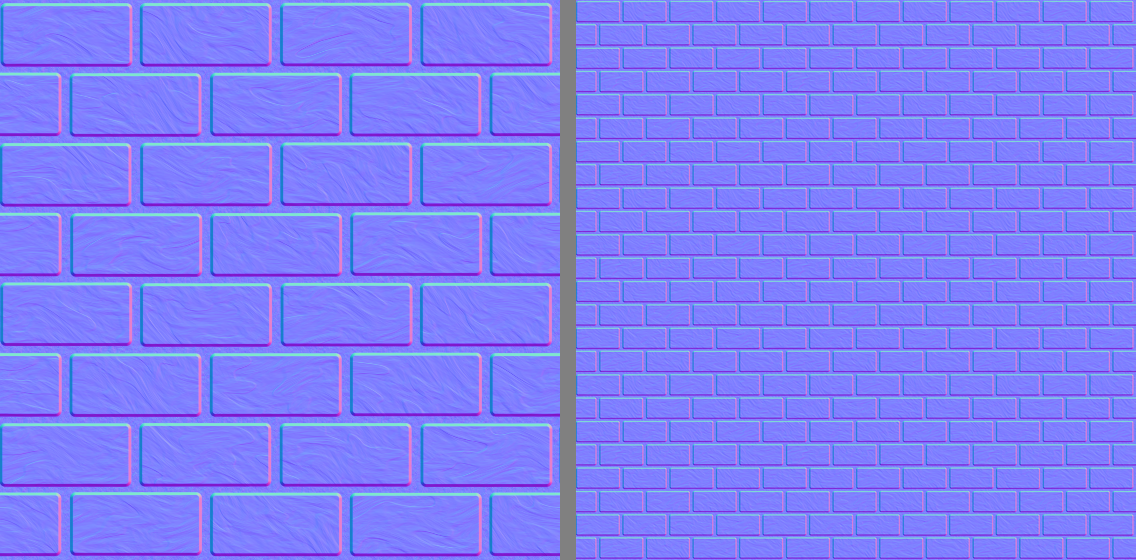
Left, the tile; right, the same tile 3 across and 3 down.
Write a WebGL 2 fragment shader that draws this texture map.

```glsl
#version 300 es
precision highp float;
// Tangent-space normal map of a running-bond brick wall, 4 bricks by 8 rows.
// Rounded-box distances give the bevels; cellular and value noise give a height
// whose slope roughens the stone. Brick ids and mortar noise wrap, so it tiles.

uniform vec2 u_resolution;
out vec4 fragColor;

const vec2 GRID = vec2(4.0, 8.0);
const vec2 FIRST_CENTER = vec2(0.471, 0.506);   // in cells
const vec2 HALF_SIZE = vec2(0.1178, 0.0567);    // in canvas units
const float CORNER_RADIUS = 0.0104;
const float BEVEL_WIDTH = 0.0052;
const float BEVEL_TILT = 0.81;
const float JITTER = 0.0012;
const float SLOPE_STEP = 0.0011;
const float BRICK_PERIOD = 512.0;
const float MORTAR_PERIOD = 120.0;

vec2 hash2(vec2 p, float seed) {
  vec3 q = fract((p.xyx + seed * 17.3) * vec3(0.1031, 0.1030, 0.0973));
  q += dot(q, q.yzx + 33.33);
  return fract((q.xx + q.yz) * q.zy);
}

// Smooth value noise that repeats after period cells
float valueNoise(vec2 p, float period, float seed) {
  vec2 i = floor(p), f = fract(p);
  f = f * f * f * (f * (f * 6.0 - 15.0) + 10.0);
  vec2 lo = mod(i, period), hi = mod(i + 1.0, period);
  float bottom = mix(hash2(lo, seed).x, hash2(vec2(hi.x, lo.y), seed).x, f.x);
  float top = mix(hash2(vec2(lo.x, hi.y), seed).x, hash2(hi, seed).x, f.x);
  return mix(bottom, top, f.y);
}

// Distance to the nearest scattered point
float cellular(vec2 p, float period, float seed) {
  vec2 i = floor(p);
  float nearest = 2.0;
  for (int y = -1; y <= 1; y++) {
    for (int x = -1; x <= 1; x++) {
      vec2 cell = i + vec2(x, y);
      vec2 point = cell + hash2(mod(cell, period), seed);
      nearest = min(nearest, distance(p, point));
    }
  }
  return nearest;
}

float layeredNoise(vec2 p, float period, float seed) {
  float sum = 0.0, gain = 0.5;
  for (int octave = 0; octave < 3; octave++) {
    sum += gain * valueNoise(p, period, seed);
    p *= 2.0;
    period *= 2.0;
    gain *= 0.5;
  }
  return sum;
}

// Chiselled stone: warped grain falling to the right, facets and thin ledges
float brickHeight(vec2 p, float seed) {
  float angle = 0.3 + 0.3 * sin(seed * 2.7);
  vec2 along = vec2(cos(angle), -sin(angle));
  vec2 q = vec2(dot(p, along) * 44.0, dot(p, -along.yx * vec2(1.0, -1.0)) * 92.0);
  q += 0.9 * sin(q.yx * vec2(0.55, 0.7) + seed * vec2(1.9, 3.1));
  q += 0.35 * sin(q.yx * vec2(1.7, 1.3) + seed * vec2(4.3, 2.3));
  float grain = layeredNoise(q, BRICK_PERIOD, seed);
  float facets = cellular(q * 0.7, BRICK_PERIOD, seed + 3.0);
  float ledge = smoothstep(0.42, 0.58, valueNoise(q * 0.5, BRICK_PERIOD, seed + 5.0));
  return 0.0011 * grain + 0.0005 * facets + 0.0004 * ledge;
}

float mortarHeight(vec2 uv) {
  float grit = layeredNoise(uv * MORTAR_PERIOD, MORTAR_PERIOD, 1.0);
  return 0.0012 * grit;
}

float surfaceHeight(vec2 uv, vec2 local, float seed, bool isBrick) {
  return isBrick ? brickHeight(local, seed) : mortarHeight(uv);
}

void main() {
  vec2 uv = gl_FragCoord.xy / u_resolution;
  float edge = 0.7 / min(u_resolution.x, u_resolution.y);

  // Running bond: every other row moves by half a brick
  vec2 cell = uv * GRID - FIRST_CENTER;
  float row = floor(cell.y + 0.5);
  cell.x -= 0.5 * (1.0 - mod(row, 2.0));
  vec2 id = floor(cell + 0.5);
  vec2 local = (cell - id) / GRID;
  id = mod(id, GRID);
  float seed = 2.0 + id.x + id.y * GRID.x;
  local += JITTER * (2.0 * hash2(id, 7.0) - 1.0);

  // Rounded brick outline and its outward direction
  vec2 q = abs(local) - HALF_SIZE + CORNER_RADIUS;
  vec2 outer = max(q, 0.0);
  float dist = length(outer) + min(max(q.x, q.y), 0.0) - CORNER_RADIUS;
  vec2 outward = sign(local) * outer / max(length(outer), 0.0001);
  float bevel = smoothstep(-edge, edge, dist + BEVEL_WIDTH)
              * (1.0 - smoothstep(-edge, edge, dist));

  // Rough slope from height differences
  bool isBrick = dist < 0.0;
  vec2 dx = vec2(SLOPE_STEP, 0.0), dy = dx.yx;
  float here = surfaceHeight(uv, local, seed, isBrick);
  float right = surfaceHeight(uv + dx, local + dx, seed, isBrick);
  float above = surfaceHeight(uv + dy, local + dy, seed, isBrick);
  vec2 rough = clamp((here - vec2(right, above)) / SLOPE_STEP, -0.3, 0.3);

  // Tilt the normal and encode it as colour
  vec2 tilt = mix(rough, BEVEL_TILT * outward + 0.2 * rough, bevel);
  vec3 normal = vec3(tilt, sqrt(max(1.0 - dot(tilt, tilt), 0.0)));
  fragColor = vec4(0.5 + 0.5 * normal, 1.0);
}
```
